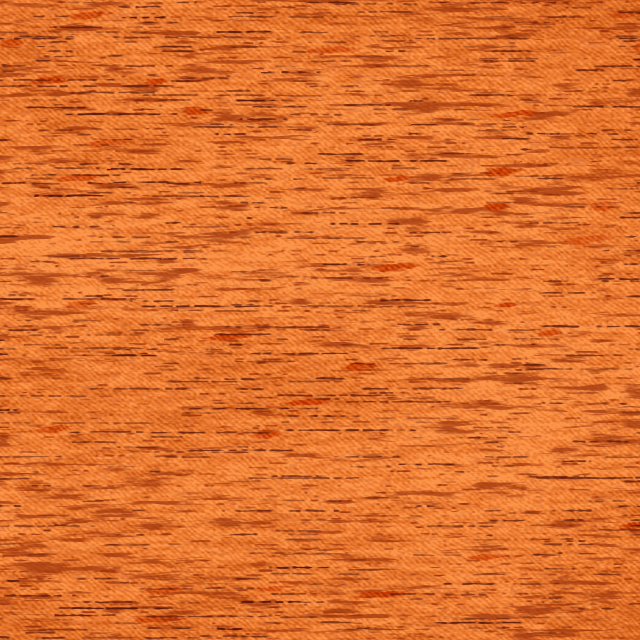
Give the GLSL for this texture, as a Shadertoy shader.

```glsl
// Orange slubbed silk: fine diagonal weave, broken dark horizontal threads and rusty slubs.
#define WEAVE_PITCH 0.0066
#define WEAVE_DEPTH 0.15
#define GRAIN_DEPTH 0.50
#define THREAD_HALF_WIDTH 0.00135
#define THREAD_DENSITY 0.25
#define SLUB_DENSITY 0.26
#define LIGHT_ORANGE vec3(0.985, 0.580, 0.285)
#define MID_ORANGE vec3(0.930, 0.485, 0.195)
#define DEEP_ORANGE vec3(0.790, 0.345, 0.090)
#define RUST vec3(0.780, 0.240, 0.015)
#define STREAK_BROWN vec3(0.600, 0.190, 0.040)
#define DARK_THREAD vec3(0.310, 0.070, 0.030)

float hash(vec2 p) {
    vec3 q = fract(vec3(p.xyx) * 0.1031);
    q += dot(q, q.yzx + 33.33);
    return fract((q.x + q.y) * q.z);
}

float noise(vec2 p) {
    vec2 i = floor(p), f = fract(p);
    f = f * f * (3.0 - 2.0 * f);
    float low = mix(hash(i), hash(i + vec2(1, 0)), f.x);
    float high = mix(hash(i + vec2(0, 1)), hash(i + vec2(1, 1)), f.x);
    return mix(low, high, f.y);
}

float fbm(vec2 p) {
    float sum = 0.0, amp = 0.5;
    for (int i = 0; i < 4; i++) {
        sum += amp * noise(p);
        p = p * 2.03 + 17.1;
        amp *= 0.5;
    }
    return sum / 0.9375;
}

// One layer of ragged horizontal threads, each kept inside its own cell.
float threads(vec2 uv, vec2 cells, float density, float seed, float pixel) {
    float row = floor(uv.y * cells.y);
    float x = uv.x * cells.x + 19.0 * hash(vec2(row, seed));
    vec2 id = vec2(floor(x), row) + seed * 7.0;
    float cluster = 0.4 + 1.2 * noise(uv * vec2(3.0, 13.0) + seed);
    if (hash(id) > density * cluster) return 0.0;

    float halfLength = mix(0.10, 0.48, hash(id + 31.7));
    float centreX = mix(halfLength, 1.0 - halfLength, hash(id + 57.3));
    float centreY = (row + mix(0.36, 0.64, hash(id + 83.1))) / cells.y;
    float fray = noise(vec2(uv.x * 150.0, row + seed));
    float halfWidth = THREAD_HALF_WIDTH * mix(0.55, 1.35, fray);

    float across = abs(uv.y - centreY + 0.0011 * (noise(vec2(uv.x * 50.0, row)) - 0.5));
    float along = (abs(fract(x) - centreX) - halfLength) / cells.x;
    float body = 1.0 - smoothstep(halfWidth - 0.75 * pixel, halfWidth + 0.75 * pixel, across);
    float ends = 1.0 - smoothstep(-0.006, 0.001, along);
    float breaks = smoothstep(0.1, 0.5, noise(vec2(uv.x * 110.0, row * 3.0 + seed)));
    return body * ends * breaks * mix(0.45, 1.0, hash(id + 11.9));
}

// Sparse spindle-shaped thickenings of the yarn.
float slubs(vec2 uv) {
    const vec2 cells = vec2(6.0, 20.0);
    float row = floor(uv.y * cells.y);
    float x = uv.x * cells.x + 13.0 * hash(vec2(row, 4.2));
    vec2 id = vec2(floor(x), row) + 91.0;
    if (hash(id) > SLUB_DENSITY) return 0.0;

    vec2 centre = vec2(0.5, mix(0.35, 0.65, hash(id + 8.3)));
    vec2 d = (vec2(fract(x), fract(uv.y * cells.y)) - centre) / cells;
    d.y -= 0.07 * d.x + 0.004 * (noise(uv * vec2(70.0, 160.0)) - 0.5);
    vec2 radius = vec2(mix(0.020, 0.045, hash(id + 21.0)), mix(0.0045, 0.0085, hash(id + 44.0)));
    float spindle = length(d / radius) + 0.7 * (fbm(uv * vec2(70.0, 260.0)) - 0.5);
    return (1.0 - smoothstep(0.6, 1.05, spindle)) * mix(0.5, 1.0, hash(id + 66.0));
}

void mainImage(out vec4 fragColor, in vec2 fragCoord) {
    float pixel = 1.0 / iResolution.y;
    vec2 uv = fragCoord * pixel;

    // Cloth tone: broad patches, horizontal fibres, fine grain and twill.
    float patches = fbm(uv * vec2(2.5, 5.0) + 3.0) - 0.5;
    float fibres = fbm(uv * vec2(24.0, 190.0)) - 0.5;
    float grain = noise(uv * vec2(230.0, 330.0)) - 0.5;
    float warp = 0.9 * noise(uv * 45.0);
    float twill = sin(6.2832 * ((0.6 * uv.x + 0.8 * uv.y) / WEAVE_PITCH + warp));
    vec2 fromCentre = uv - 0.5;
    float edgeShade = 0.4 * fromCentre.x * fromCentre.x + 1.3 * fromCentre.y * fromCentre.y;
    float tone = 0.68 + 0.70 * patches + 0.85 * fibres + GRAIN_DEPTH * grain
               + WEAVE_DEPTH * twill - 0.9 * edgeShade;
    vec3 color = mix(DEEP_ORANGE, MID_ORANGE, smoothstep(-0.02, 0.6, tone));
    color = mix(color, LIGHT_ORANGE, smoothstep(0.5, 0.95, tone));

    // Slightly greyed flecks between the fibres.
    float fleck = smoothstep(0.68, 0.88, noise(uv * vec2(130.0, 300.0) + 40.0));
    color = mix(color, vec3(0.86, 0.45, 0.23), 0.5 * fleck);

    // Soft red-brown streaks along the weft.
    float streak = smoothstep(0.58, 0.80, fbm(uv * vec2(17.0, 135.0) + 60.0) + 0.25 * patches);
    color = mix(color, STREAK_BROWN, 0.7 * streak);

    // Rusty slubs, with the weave still showing.
    color = mix(color, RUST + 0.05 * twill + 0.12 * grain, 0.95 * slubs(uv));

    // Short faint, medium and long dark threads.
    float faint = threads(uv, vec2(24.0, 172.0), THREAD_DENSITY, 1.0, pixel);
    float medium = threads(uv, vec2(10.0, 131.0), THREAD_DENSITY, 2.0, pixel);
    float strong = threads(uv, vec2(4.3, 93.0), 0.8 * THREAD_DENSITY, 3.0, pixel);
    color = mix(color, STREAK_BROWN, 0.9 * faint);
    color = mix(color, DARK_THREAD, max(0.78 * medium, 0.95 * strong));

    fragColor = vec4(clamp(color, 0.0, 1.0), 1.0);
}
```
